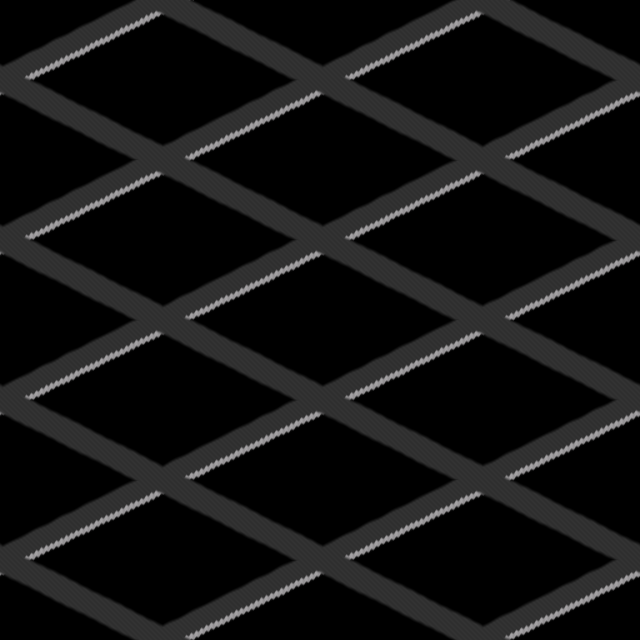
This pattern is drawn by a WebGL 2 fragment shader. Its source:

```glsl
#version 300 es
precision highp float;

#define REPEATS vec2(2.0, 4.0)
#define BAR_LOW -0.078
#define BAR_HIGH 0.096
#define EDGE_SOFT 0.016
#define GLINT_START 0.060
#define GRAIN_COUNT 128.0
#define GRAIN_DEPTH 0.012
#define BEAD_SHIFT 0.006
#define WEAR 0.002
#define BAR_COLOR vec3(0.19)
#define GLINT_COLOR vec3(0.65, 0.64, 0.65)

const float TAU = 6.2831853;

uniform vec2 u_resolution;
out vec4 fragColor;

// Signed offset from the nearest whole number
float nearestLine(float v) {
    return fract(v + 0.5) - 0.5;
}

// Soft-edged strip between two offsets
float strip(float d, float low, float high, float soft) {
    return smoothstep(low - soft, low + soft, d)
         * (1.0 - smoothstep(high - soft, high + soft, d));
}

// Layered sines with whole frequencies wrap at every border
float edgeWear(vec2 uv) {
    return sin(TAU * (17.0 * uv.x + 11.0 * uv.y))
         + 0.6 * sin(TAU * (43.0 * uv.x - 29.0 * uv.y) + 1.7);
}

void main() {
    vec2 uv = gl_FragCoord.xy / u_resolution;
    vec2 cell = uv * REPEATS;
    float pixel = 2.0 / min(u_resolution.x, u_resolution.y);
    float soft = max(EDGE_SOFT, pixel);

    // Two families of slanted bars
    float wear = WEAR * edgeWear(uv);
    float bead = sin(TAU * GRAIN_COUNT * uv.x);
    float falling = nearestLine(cell.x + cell.y - 0.5) + wear;
    float rising = nearestLine(cell.x - cell.y + 0.5) - wear;
    float fallingBar = strip(falling, BAR_LOW, BAR_HIGH, soft);
    float risingBar = strip(rising, BAR_LOW, BAR_HIGH, soft);
    float metal = max(fallingBar, risingBar);

    // Fine diagonal grain on the metal
    float grain = GRAIN_DEPTH * sin(TAU * GRAIN_COUNT * (uv.x + uv.y));
    vec3 color = (BAR_COLOR + grain) * metal;

    // Beaded glint on the lower edge of rising bars, hidden at crossings
    float glint = strip(rising + BEAD_SHIFT * bead, GLINT_START, BAR_HIGH,
                        max(0.010, pixel));
    glint *= (1.0 - fallingBar) * (0.93 + 0.07 * bead);
    color = mix(color, GLINT_COLOR, glint);

    fragColor = vec4(color, 1.0);
}
```
